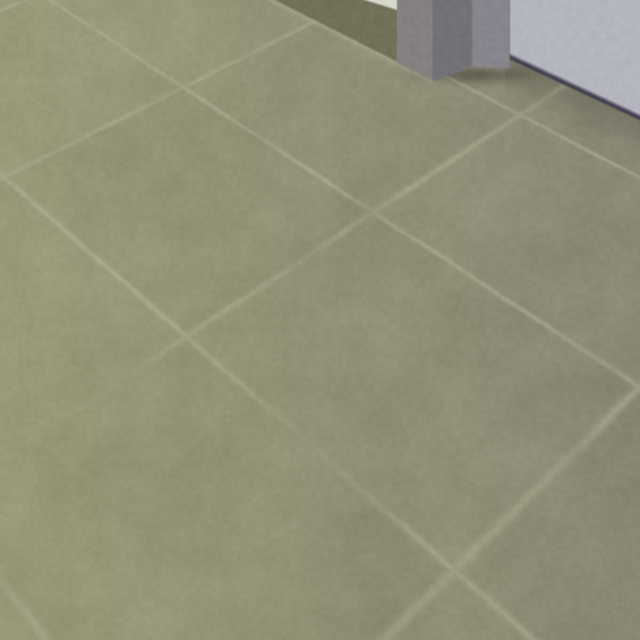
Reproduce this texture procedurally as a WebGL 1 fragment shader.

```glsl
precision highp float;
// Olive floor tiles with pale worn grout in perspective, with a skirting board, jamb and door in the top right.

uniform vec2 u_resolution;

// Projection of the tile grid: step along, step across, and corner (homogeneous, y down)
const vec3 STEP_ALONG  = vec3(0.2134, 0.1475, -0.1434);
const vec3 STEP_ACROSS = vec3(-0.2806, 0.1118, -0.1036);
const vec3 GRID_CORNER = vec3(0.2865, 0.1367, 1.0);

const vec3 FLOOR_LEFT  = vec3(0.605, 0.603, 0.475);
const vec3 FLOOR_RIGHT = vec3(0.535, 0.530, 0.455);
const vec3 GROUT       = vec3(0.690, 0.680, 0.580);
const vec3 SKIRTING    = vec3(0.450, 0.440, 0.350);
const vec3 SKIRTING_TOP = vec3(0.840, 0.850, 0.800);
const vec3 JAMB_FRONT  = vec3(0.520, 0.505, 0.505);
const vec3 JAMB_SIDE   = vec3(0.450, 0.445, 0.460);
const vec3 JAMB_STOP   = vec3(0.530, 0.520, 0.555);
const vec3 DOOR        = vec3(0.705, 0.710, 0.745);
const vec3 DOOR_GAP    = vec3(0.270, 0.250, 0.320);

const float GROUT_WIDTH = 0.013;   // half width, in tiles
const float GROUT_STRENGTH = 0.62;
const float TILE_VARIATION = 0.016;
const float MOTTLE = 0.045;
const float GRAIN = 0.032;
const float SOFTNESS = 0.0026;     // edge blur, in canvas units

float hash(vec2 p) {
    return fract(sin(dot(p, vec2(127.1, 311.7))) * 43758.55);
}

float cornerSlope(vec2 cell, vec2 offset) {
    float angle = 6.2832 * hash(cell);
    return dot(vec2(cos(angle), sin(angle)), offset);
}

float gradientNoise(vec2 p) {
    vec2 i = floor(p), f = fract(p);
    vec2 u = f * f * f * (f * (f * 6.0 - 15.0) + 10.0);
    vec2 e = vec2(1.0, 0.0);
    return mix(mix(cornerSlope(i, f), cornerSlope(i + e, f - e), u.x),
               mix(cornerSlope(i + e.yx, f - e.yx), cornerSlope(i + 1.0, f - 1.0), u.x), u.y);
}

// Canvas to tile coordinates, by the inverse of the projection
vec2 tileCoord(vec2 p) {
    vec3 q = vec3(p, 1.0);
    return vec2(dot(cross(STEP_ACROSS, GRID_CORNER), q), dot(cross(GRID_CORNER, STEP_ALONG), q))
         / dot(cross(STEP_ALONG, STEP_ACROSS), q);
}

// Signed distance to a line running left to right, positive above it
float aboveLine(vec2 p, vec2 a, vec2 b) {
    vec2 d = normalize(b - a);
    return dot(p - a, vec2(d.y, -d.x));
}

float cover(float d) {
    return smoothstep(-SOFTNESS, SOFTNESS, d);
}

float groutProfile(float x) {
    float d = (fract(x + 0.5) - 0.5) / GROUT_WIDTH;
    return exp(-d * d);
}

vec3 floorColor(vec2 p) {
    vec2 tile = tileCoord(p);
    vec3 color = mix(FLOOR_LEFT, FLOOR_RIGHT, clamp(p.x + 0.12 * (0.5 - p.y), 0.0, 1.0));
    color += TILE_VARIATION * (hash(floor(tile) + 3.0) - 0.5);
    color += MOTTLE * (0.5 * gradientNoise(p * 6.0) + 0.5 * gradientNoise(p * 19.0 + 7.0));

    // Grout: slight wander, patchy wear and two stretches rubbed almost away
    vec2 wander = 0.006 * vec2(gradientNoise(tile * 5.0), gradientNoise(tile * 5.0 + 20.0));
    float wear = clamp(0.85 + 0.75 * gradientNoise(tile * 3.5 + 11.0), 0.35, 1.1);
    float crossFade = smoothstep(1.0, 1.4, tile.y) * (1.0 - smoothstep(1.3, 1.8, tile.x));
    vec2 rubbed = (tile - vec2(1.55, 1.0)) / vec2(0.22, 0.1);
    float alongFade = 0.75 * exp(-dot(rubbed, rubbed));
    float grout = max(groutProfile(tile.x + wander.x) * (1.0 - 0.9 * crossFade) * 0.85,
                      groutProfile(tile.y + wander.y) * (1.0 - alongFade));
    return mix(color, GROUT, GROUT_STRENGTH * wear * grout);
}

void main() {
    vec2 p = gl_FragCoord.xy / u_resolution;
    p.y = 1.0 - p.y;
    vec3 color = floorColor(p);

    // Contact shadows under the jamb and door
    vec2 shade = (p - vec2(0.745, 0.117)) / vec2(0.075, 0.013);
    color *= 1.0 - 0.30 * exp(-dot(shade, shade));
    float doorEdge = aboveLine(p, vec2(0.797, 0.093), vec2(1.0, 0.188));
    color *= 1.0 - 0.12 * smoothstep(-0.06, 0.0, doorEdge) * cover(p.x - 0.79);

    // Skirting board with a pale lower seam and lit top
    float base = aboveLine(p, vec2(0.425, 0.0), vec2(0.677, 0.127));
    float beforeJamb = cover(0.621 - p.x);
    color = mix(color, GROUT, 0.45 * exp(-pow(base / 0.004, 2.0)) * cover(0.677 - p.x));
    color = mix(color, SKIRTING, cover(base - 0.002) * beforeJamb);
    color = mix(color, SKIRTING_TOP, cover(aboveLine(p, vec2(0.57, 0.0), vec2(0.622, 0.016))) * beforeJamb);

    // Door with the dark gap beneath it
    float pastJamb = cover(p.x - 0.796);
    color = mix(color, DOOR_GAP, cover(doorEdge) * pastJamb);
    color = mix(color, DOOR, smoothstep(0.003, 0.011, doorEdge) * pastJamb);

    // Jamb: front face, shaded side and stop
    float side = cover(aboveLine(p, vec2(0.677, 0.127), vec2(0.737, 0.104)));
    float stopBase = cover(aboveLine(p, vec2(0.73, 0.104), vec2(0.796, 0.107)));
    color = mix(color, JAMB_STOP, stopBase * cover(p.x - 0.732) * cover(0.796 - p.x));
    color = mix(color, JAMB_SIDE, side * cover(p.x - 0.675) * cover(0.738 - p.x));
    color = mix(color, JAMB_FRONT, cover(base) * cover(p.x - 0.621) * cover(0.675 - p.x));

    // Fine grain over everything
    color += GRAIN * (0.6 * gradientNoise(p * 75.0) + 0.5 * gradientNoise(p * 170.0 + 31.0));
    gl_FragColor = vec4(color, 1.0);
}
```
